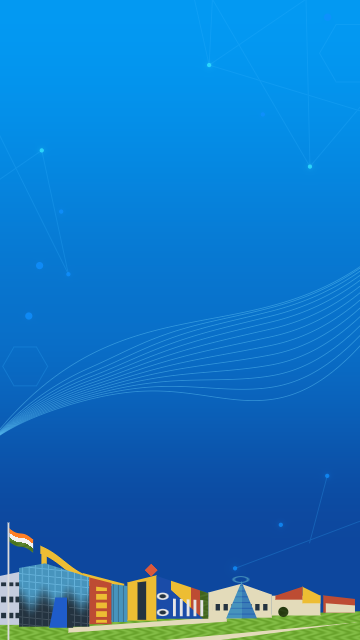
Write a WebGL 2 fragment shader that draws this background.

```glsl
#version 300 es
precision highp float;
uniform vec2 u_resolution;
out vec4 fragColor;

vec2 p;    // position, canvas width = 100 units
float px;  // size of one pixel in those units
vec3 c;    // colour painted so far

float cover(float d) { return clamp(0.5 - d / px, 0.0, 1.0); }

void paint(vec3 ink, float a) { c = mix(c, ink, a); }

float segment(vec2 a, vec2 b) {
  vec2 d = b - a;
  return length(p - a - d * clamp(dot(p - a, d) / dot(d, d), 0.0, 1.0));
}

float hexagon(vec2 center, float r) {
  vec2 q = abs(p - center);
  return abs(max(q.x * 0.866 + q.y * 0.5, q.y) - r);
}

// Upright wall with a sloping top edge
float wall(float x0, float x1, float base, float topL, float topR) {
  float top = mix(topL, topR, (p.x - x0) / (x1 - x0));
  return cover(max(max(x0 - p.x, p.x - x1), max(base - p.y, p.y - top)));
}

// Bars repeated at an even pitch
float bars(float x, float pitch, float width) {
  return cover(abs(fract(x / pitch) - 0.5) * pitch - width * 0.5);
}

void network() {
  vec2 a = vec2(58.1, 159.7), b = vec2(86.1, 131.5), e = vec2(11.6, 136);
  vec2 f = vec2(19, 101.6), g = vec2(90.9, 45.6), h = vec2(65.3, 19.9);
  vec4 edges[12] = vec4[12](vec4(a, 54, 178), vec4(a, 59, 178), vec4(a, 85, 178),
    vec4(a, 100, 147), vec4(b, 59, 178), vec4(b, 85, 178), vec4(b, 100, 148),
    vec4(e, 0, 128), vec4(e, f), vec4(f, 0, 140), vec4(g, 86, 27), vec4(h, 100, 33));
  vec2 nodes[12] = vec2[12](a, b, e, g, h, f, vec2(73, 146), vec2(17, 119),
    vec2(78, 32), vec2(91, 173), vec2(11, 104), vec2(8, 90));
  float d = min(hexagon(vec2(7, 76), 5.4), hexagon(vec2(98, 163), 8.0));
  for (int i = 0; i < 12; i++) d = min(d, segment(edges[i].xy, edges[i].zw));
  paint(vec3(0.2, 0.7, 1), 0.25 * cover(d - 0.12));
  for (int i = 0; i < 12; i++) {
    float r = length(p - nodes[i]);
    vec3 ink = i < 3 ? vec3(0.2, 0.9, 1) : vec3(0.06, 0.56, 1);
    paint(ink, max(0.8 * cover(r - (i < 9 ? 0.6 : 1.0)), 0.35 * exp(-r * 1.8)));
  }
}

// Ribbon of lines between two cubic curves
void ribbon() {
  float u = p.x / 100.0;
  float top = 58.6 + u * (119.0 + u * (96.4 * u - 170.3));
  float low = 56.9 + u * (74.6 + u * (124.0 * u - 173.8));
  low += 10.4 * u * (1.0 - u) * sin(6.68 * u - 1.54);
  float spread = mix(0.5, 1.6, smoothstep(0.25, 0.75, u));
  for (int i = 0; i < 13; i++) {
    float d = p.y - mix(top, low, pow(float(i) / 12.0, spread));
    d = abs(d) * px / length(vec2(dFdx(d), dFdy(d)));
    paint(vec3(0.36, 0.76, 0.95), 0.5 * cover(d - 0.1));
  }
}

void buildings() {
  vec3 cream = vec3(0.89, 0.86, 0.73), yellow = vec3(0.93, 0.74, 0.2), brick = vec3(0.74, 0.3, 0.2);
  vec3 dark = vec3(0.14, 0.2, 0.25), glass = vec3(0.28, 0.58, 0.74), blue = vec3(0.1, 0.3, 0.66);
  // Lawn and paths
  vec3 lawn = vec3(0.46, 0.69, 0.22) + 0.05 * sin(p.x * 1.7 + 3.0 * sin(p.y * 2.3));
  paint(lawn, cover(p.y - 4.4 - 0.036 * p.x));
  paint(cream, cover(max(abs(p.y - 1.4 - 0.07 * p.x) - 0.7, abs(p.x - 41.0) - 22.0)));
  paint(cream, cover(abs(p.y - 0.112 * (p.x - 55.0)) - 0.02 * (97.0 - p.x)));
  // Pale block and curved yellow roof
  paint(vec3(0.77, 0.8, 0.87), wall(0.0, 5.8, 4.2, 17.8, 19.0));
  paint(dark, wall(0.0, 5.6, 6.0, 16.0, 16.0) * bars(p.y, 4.5, 1.6) * bars(p.x, 2.0, 1.4));
  float arch = 31.6 - 0.6 * p.x + 0.5 * sin(p.x * 0.4 - 4.0);
  paint(yellow, cover(max(abs(p.y - arch) - 1.1, abs(p.x - 19.0) - 7.8)));
  paint(yellow, max(wall(11.5, 13.0, 20.0, 25.0, 24.0), wall(23.0, 34.5, 15.0, 18.6, 15.6)));
  // Glass tower with angled porch
  vec3 pane = mix(dark, glass, smoothstep(7.0, 15.0, p.y + 1.5 * sin(p.x * 0.9)));
  pane += 0.13 * max(bars(p.x, 1.8, 0.22), bars(p.y + 0.1 * p.x, 2.0, 0.22));
  paint(pane, max(wall(5.3, 12.5, 3.7, 20.0, 21.3), wall(12.5, 24.8, 3.7, 21.3, 17.4)));
  float porch = max(abs(p.x - 17.0) - 4.0 + 0.2 * p.y, abs(p.y - 7.6) - 4.2);
  paint(p.x < 18.5 ? blue * 1.2 : dark, cover(porch));
  // Brick panel and blue annex
  paint(brick, wall(24.8, 31.0, 4.4, 17.4, 15.8));
  paint(yellow, wall(26.7, 29.7, 4.8, 14.8, 14.5) * (1.0 - bars(p.y, 2.4, 0.8)));
  paint(mix(glass, dark, 0.35 * bars(p.x, 1.4, 0.3)), wall(31.0, 35.4, 5.0, 15.6, 15.0));
  // Yellow entrance with cube
  paint(yellow, wall(35.4, 43.5, 5.4, 16.0, 18.0));
  paint(dark, wall(38.2, 40.6, 5.6, 16.0, 16.3));
  paint(brick * 1.15, cover(abs(p.x - 42.0) + abs(p.y - 19.4) - 1.8));
  // Coloured wall with round and oval openings
  vec3 hue = p.x < 53.0 ? yellow : p.x < 55.6 ? brick : lawn * 0.6;
  hue = mix(hue, blue, cover(p.y - 17.5 + 0.9 * (p.x - 43.5)));
  paint(p.x < 47.4 ? blue : hue, wall(43.5, 57.9, 5.9, 17.8, 13.0));
  paint(vec3(0.9), wall(48.0, 57.5, 6.6, 11.5, 11.0) * bars(p.x, 1.9, 0.8));
  float port = length(vec2((p.x - 45.2) * 0.6, (fract(p.y / 4.5 - 0.2) - 0.5) * 4.5)) - 1.0;
  paint(mix(vec3(0.9), dark, cover(port + 0.45)), cover(port) * wall(43.5, 47.4, 6.0, 14.5, 14.5));
  // Cream hall, glass cone and roof ring
  paint(cream, max(wall(57.9, 67.0, 6.0, 13.2, 15.6), wall(67.0, 75.5, 6.2, 15.6, 12.6)));
  paint(dark, wall(59.0, 74.5, 8.2, 10.0, 10.0) * bars(p.x, 2.2, 1.2));
  pane = mix(glass, blue, 0.4 * bars(p.y, 1.6, 0.3) + 0.3 * step(67.3, p.x));
  paint(pane, cover(max(abs(p.x - 67.1) - 0.42 * (16.2 - p.y), 6.0 - p.y)));
  paint(glass, cover(abs(length((p - vec2(66.9, 16.8)) * vec2(0.4, 1)) - 0.8) - 0.12));
  // Far sheds and tree
  paint(cream, wall(75.5, 89.0, 6.8, 12.3, 12.3));
  paint(yellow, wall(84.0, 89.0, 10.2, 14.8, 12.3));
  paint(brick, max(wall(76.5, 84.0, 11.2, 12.3, 14.8), wall(89.8, 98.6, 7.6, 12.4, 11.4)));
  paint(cream, wall(90.5, 98.6, 7.6, 10.2, 9.6));
  paint(lawn * 0.35, cover(length(p - vec2(78.7, 7.8)) - 1.4));
  // Pole and striped cloth
  float v = (p.y - 28.3 + 0.42 * p.x - 0.3 * sin(p.x * 1.1)) / 3.7;
  vec3 cloth = v > 0.67 ? vec3(1, 0.5, 0.15) : v > 0.33 ? vec3(0.95) : lawn * 0.7;
  paint(cloth, cover(max(abs(v - 0.5) * 3.7 - 1.85, abs(p.x - 5.9) - 3.3)));
  paint(vec3(0.86), wall(2.1, 2.6, 0.0, 32.6, 32.6));
}

void main() {
  px = 100.0 / u_resolution.x;
  p = gl_FragCoord.xy * px;
  float h = p.y / 178.0;
  c = mix(vec3(0.05, 0.28, 0.62), vec3(0.035, 0.43, 0.78), smoothstep(0.15, 0.5, h));
  paint(vec3(0.01, 0.6, 0.95), smoothstep(0.4, 1.0, h));
  network();
  ribbon();
  buildings();
  fragColor = vec4(c, 1);
}
```
